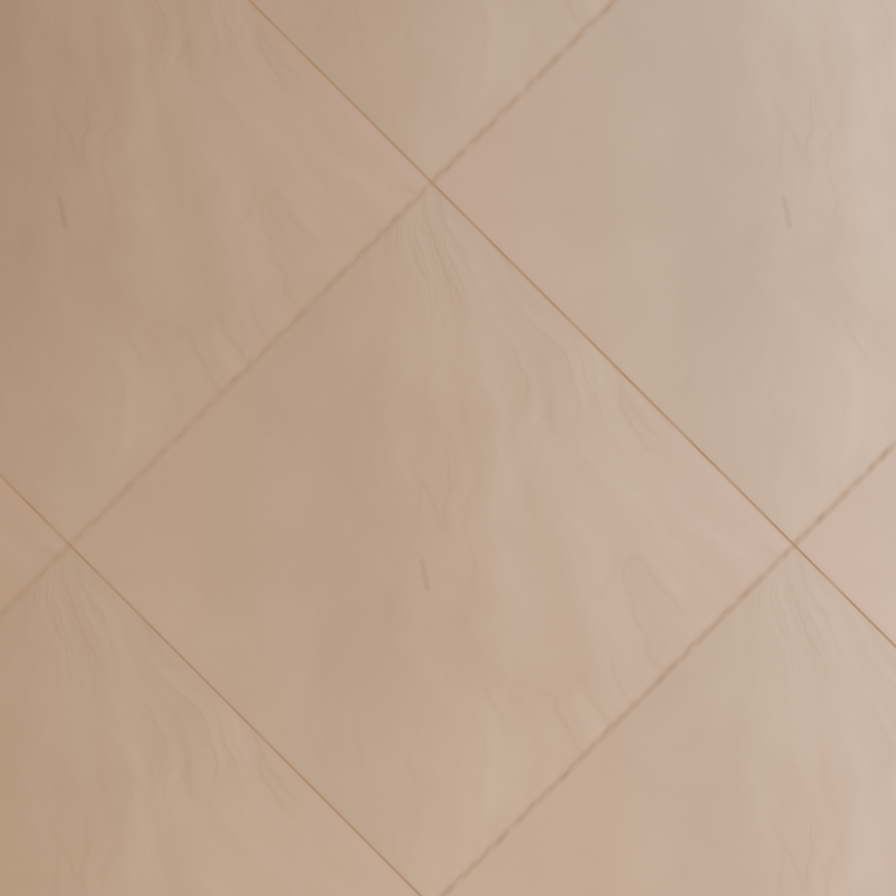
Write a Shadertoy shader that draws this texture.

```glsl
// Beige stone tiles laid on the diagonal, each carrying the same fan of soft veins.
// A rotated grid gives tile coordinates; warped gradient noise in polar form draws
// the veins, and a four-corner blend lights the whole floor.

#define HALF_DIAGONAL 0.4042
#define CROSSING vec2(0.482, 0.796)
#define SHARP_JOINT 0.0011
#define SOFT_JOINT 0.0055
#define VEIN_STRENGTH 0.020
#define CLOUD_STRENGTH 0.024
#define SHARP_COLOR vec3(0.655, 0.510, 0.385)
#define SOFT_COLOR vec3(0.660, 0.535, 0.430)

vec2 hashGradient(vec2 cell) {
    float angle = 6.2832 * fract(sin(dot(cell, vec2(127.1, 311.7))) * 43758.5);
    return vec2(cos(angle), sin(angle));
}

float gradientNoise(vec2 p) {
    vec2 i = floor(p), f = p - i;
    vec2 u = f * f * f * (f * (f * 6.0 - 15.0) + 10.0);
    vec2 e = vec2(0.0, 1.0);
    float low = mix(dot(hashGradient(i), f),
                    dot(hashGradient(i + e.yx), f - e.yx), u.x);
    float high = mix(dot(hashGradient(i + e.xy), f - e.xy),
                     dot(hashGradient(i + e.yy), f - e.yy), u.x);
    return mix(low, high, u.y);
}

float fbm(vec2 p) {
    float sum = 0.0, gain = 0.6;
    for (int i = 0; i < 4; i++) {
        sum += gain * gradientNoise(p);
        p = mat2(1.6, 1.2, -1.2, 1.6) * p + 3.7;
        gain *= 0.5;
    }
    return sum;
}

float segmentDistance(vec2 p, vec2 a, vec2 b) {
    vec2 ab = b - a;
    return length(p - a - ab * clamp(dot(p - a, ab) / dot(ab, ab), 0.0, 1.0));
}

// Light falling across the floor, darkest at the upper left
vec3 floorLight(vec2 uv) {
    vec3 bottom = mix(vec3(0.730, 0.622, 0.522), vec3(0.800, 0.712, 0.645), uv.x);
    vec3 top = mix(vec3(0.678, 0.562, 0.467), vec3(0.790, 0.722, 0.668), uv.x);
    return mix(bottom, top, uv.y) - 0.02 * uv.x * (1.0 - uv.x);
}

// Tint added to the stone; q spans -1..1 from corner to corner of one tile
vec3 stoneTint(vec2 q) {
    vec2 warp = vec2(fbm(q * 2.2 + 5.0), fbm(q * 2.2 + 19.0));
    vec2 fromTop = q - vec2(-0.06, 1.15) + 0.10 * warp;
    vec2 fan = vec2(atan(fromTop.x, -fromTop.y), length(fromTop));

    // Veined zone covers the right side and the lower corner
    float veined = smoothstep(-0.18, 0.08, q.x + 0.25 * warp.x + 0.12 * q.y);
    veined = max(veined, 0.7 * smoothstep(0.25, 0.7, -q.y + 0.3 * warp.y));
    float clouds = fbm(q * vec2(2.6, 1.8) + warp * 1.2);
    float streaks = fbm(fan * vec2(11.0, 1.5) + warp * 0.5);
    float fibres = gradientNoise(fan * vec2(30.0, 3.0) + warp * 1.5 + 13.0);

    // Soft broken lines along the zero levels of stretched noise
    float level = gradientNoise(fan * vec2(13.0, 1.8) + warp * 0.9 + 8.0);
    float broken = smoothstep(-0.10, 0.30, gradientNoise(q * vec2(4.5, 3.2) + 31.0));
    float lines = (1.0 - smoothstep(0.0, 0.10, abs(level))) * broken;

    vec3 tint = CLOUD_STRENGTH * clouds * vec3(0.85, 1.0, 1.05);
    tint += VEIN_STRENGTH * veined * (streaks * 1.6 + 0.25) * vec3(0.75, 1.0, 1.15);
    tint += VEIN_STRENGTH * (0.1 + 0.45 * veined) * fibres * broken;
    tint -= VEIN_STRENGTH * (0.1 + 0.6 * veined) * lines * vec3(0.75, 1.0, 1.2);

    // Tan band left of centre, rosy side corners, pale lower corner
    float band = exp(-pow((q.x + 0.22 + 0.2 * warp.y) / 0.24, 2.0));
    tint -= 0.014 * band * vec3(1.0, 0.9, 0.9);
    tint += smoothstep(0.4, 0.9, abs(q.x)) * vec3(0.008, 0.000, 0.003);
    tint += 0.008 * smoothstep(0.3, 0.9, -q.y);

    // Small dark fleck near the centre, fading along its edge
    float fleck = segmentDistance(q, vec2(-0.028, -0.045), vec2(-0.012, -0.120));
    tint -= 0.034 * (1.0 - smoothstep(0.0, 0.013, fleck)) * vec3(0.8, 1.0, 1.1);
    return tint;
}

void mainImage(out vec4 fragColor, in vec2 fragCoord) {
    vec2 uv = fragCoord / iResolution.xy;
    float pixel = 1.0 / iResolution.y;

    // Diagonal grid and position inside the tile
    vec2 p = (uv - CROSSING) / HALF_DIAGONAL;
    vec2 grid = 0.5 * vec2(p.x - p.y, p.x + p.y);
    vec2 inTile = fract(grid) - 0.5;
    vec2 q = vec2(inTile.x + inTile.y, inTile.y - inTile.x);
    vec3 color = floorLight(uv) + stoneTint(q);

    // Distances to the two joint directions, in canvas units
    vec2 joint = (0.5 - abs(inTile)) * HALF_DIAGONAL * 1.4142;

    // Wide faint joint, mottled with slanted dabs
    float dabs = gradientNoise(vec2(grid.y * 34.0 + inTile.x * 20.0, grid.x * 3.0));
    float soft = 1.0 - smoothstep(0.0, SOFT_JOINT + pixel, joint.x);
    color = mix(color, SOFT_COLOR, soft * clamp(0.36 + 0.6 * dabs, 0.0, 0.8));

    // Fine crisp joint with a faint halo
    float wear = 0.62 + 0.45 * gradientNoise(grid * vec2(14.0, 2.0) + 4.0);
    float sharp = 1.0 - smoothstep(SHARP_JOINT - 0.5 * pixel, SHARP_JOINT + 0.7 * pixel, joint.y);
    color = mix(color, SHARP_COLOR, 0.12 * (1.0 - smoothstep(0.0, 0.006, joint.y)));
    color = mix(color, SHARP_COLOR, sharp * wear);

    // Very fine surface grain
    color += 0.004 * gradientNoise(uv * 150.0);
    fragColor = vec4(color, 1.0);
}
```
